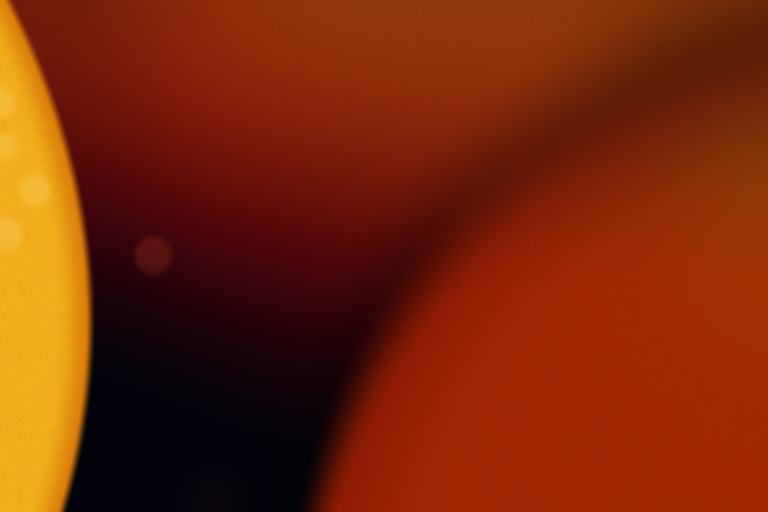
This background is drawn by a WebGL 1 fragment shader. Its source:

```glsl
precision highp float;
// Out-of-focus warm spheres: a bright yellow rim at left, a red-orange ball at right, a dark hollow between.

uniform vec2 u_resolution;

#define BALL_CENTER vec2(1.82, -0.297)
#define BALL_RADIUS 1.238
#define RIM_APEX vec2(0.177, 0.37)
#define RIM_BEND 0.405
#define RIM_BLUR 0.011
#define SPOT_CENTER vec2(0.299, 0.501)
#define SPOT_RADIUS 0.036
#define GRAIN_SCALE 150.0
#define GRAIN_AMOUNT 0.012

const vec3 HOLLOW = vec3(0.005, 0.008, 0.04);
const vec3 BALL_RED = vec3(0.63, 0.155, 0.012);
const vec3 BALL_BROWN = vec3(0.47, 0.165, 0.035);
const vec3 RIM_GOLD = vec3(0.945, 0.675, 0.11);
const vec3 RIM_ORANGE = vec3(0.86, 0.49, 0.04);
const vec3 PALE_GOLD = vec3(0.97, 0.78, 0.30);

float hash(vec2 p) {
  vec3 q = fract(vec3(p.xyx) * 0.1031);
  q += dot(q, q.yzx + 33.33);
  return fract((q.x + q.y) * q.z);
}

float valueNoise(vec2 p) {
  vec2 cell = floor(p);
  vec2 f = fract(p);
  f = f * f * (3.0 - 2.0 * f);
  float low = mix(hash(cell), hash(cell + vec2(1.0, 0.0)), f.x);
  float high = mix(hash(cell + vec2(0.0, 1.0)), hash(cell + 1.0), f.x);
  return mix(low, high, f.y);
}

// Soft disc: 1 inside, fading to 0 across the blur width
float softDisc(vec2 p, vec2 center, float radius, float blur) {
  return 1.0 - smoothstep(radius - blur, radius + blur, length(p - center));
}

// Rear sphere: brown at the top, falling through deep red into the hollow
vec3 rearSphere(vec2 p, float ballDistance) {
  float level = p.y + 0.4 * p.x * (1.0 - p.y);
  float red = 0.56 * smoothstep(0.27, 0.94, level);
  float green = 0.20 * smoothstep(0.55, 1.05, level);
  red *= mix(0.78, 1.0, smoothstep(0.05, 0.5, p.x));
  green *= mix(0.45, 1.0, smoothstep(0.05, 0.75, p.x));
  vec3 color = HOLLOW + vec3(red, green + 0.03 * red, -0.01 * red);
  color *= 1.0 - 0.15 * smoothstep(1.0, 1.5, p.x);
  // Shadow along the crease beside the front ball
  return color * mix(0.66, 1.0, smoothstep(-0.02, 0.2, ballDistance));
}

// Front ball: saturated below, browner above, with an olive glow at the right
vec3 frontBall(vec2 p, float ballDistance) {
  vec3 color = mix(BALL_RED, BALL_BROWN, smoothstep(0.4, 0.88, p.y));
  vec2 glowOffset = (p - vec2(1.52, 0.62)) / vec2(0.22, 0.3);
  color.g += 0.055 * exp(-dot(glowOffset, glowOffset));
  float depth = smoothstep(0.0, 0.24, -ballDistance);
  return color * mix(vec3(0.87, 0.68, 1.0), vec3(1.0), depth);
}

// Yellow rim: gold with an orange border and pale blurred highlights
vec3 yellowRim(vec2 p, float rimDistance) {
  vec3 color = mix(RIM_ORANGE, RIM_GOLD, smoothstep(0.0, 0.065, -rimDistance));
  for (int i = 0; i < 4; i++) {
    float n = float(i);
    vec2 center = vec2(0.068 * exp(-2.0 * (n - 2.0) * (n - 2.0)), 0.80 - 0.086 * n);
    float radius = 0.024 + 0.01 * hash(vec2(n, 4.0));
    color = mix(color, PALE_GOLD, 0.5 * softDisc(p, center, radius, 0.012));
  }
  return color;
}

void main() {
  vec2 p = gl_FragCoord.xy / u_resolution.y;
  p.x *= 1.5 * u_resolution.y / u_resolution.x;

  float ballDistance = length(p - BALL_CENTER) - BALL_RADIUS;
  float fromApex = p.y - RIM_APEX.y;
  float rimDistance = p.x - RIM_APEX.x + RIM_BEND * fromApex * fromApex;

  vec3 color = rearSphere(p, ballDistance);

  // Faint spot and a dim reflection low in the hollow
  color += vec3(0.13, 0.055, 0.02) * softDisc(p, SPOT_CENTER, SPOT_RADIUS, 0.009);
  color += vec3(0.04, 0.015, 0.01) * softDisc(p, vec2(0.42, 0.02), 0.04, 0.06);

  float ballBlur = mix(0.045, 0.10, p.y);
  float ballMask = 1.0 - smoothstep(-ballBlur, ballBlur, ballDistance);
  color = mix(color, frontBall(p, ballDistance), ballMask);

  float rimMask = 1.0 - smoothstep(-RIM_BLUR, RIM_BLUR, rimDistance);
  color = mix(color, yellowRim(p, rimDistance), rimMask);

  // Fine grain, weaker in the dark
  float grain = valueNoise(p * GRAIN_SCALE) - 0.5;
  color *= 1.0 + 2.0 * GRAIN_AMOUNT * grain;

  gl_FragColor = vec4(clamp(color, 0.0, 1.0), 1.0);
}
```
